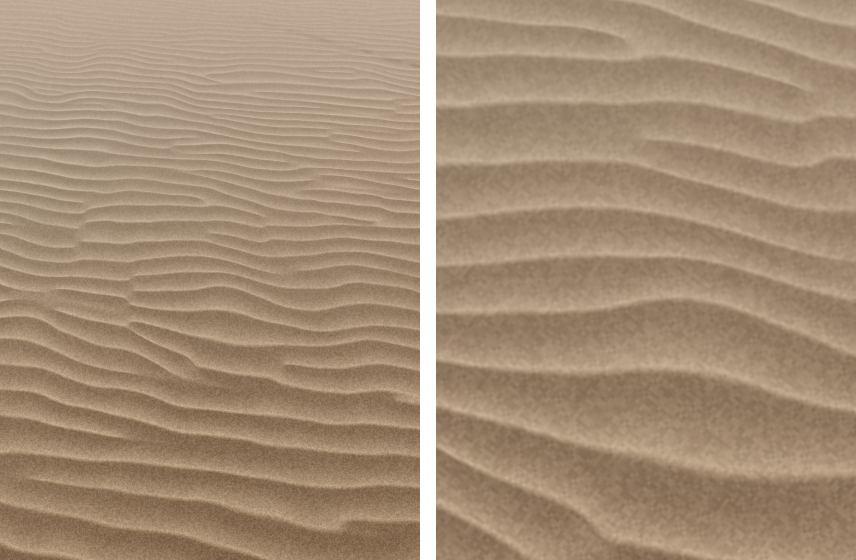
Left: the whole. Right: its middle third, enlarged.
A WebGL 2 fragment shader for this texture:

```glsl
#version 300 es
precision highp float;
// Wind-rippled sand receding in perspective, with branching crests and fine grain.

#define HORIZON 1.45        // vanishing height, in canvas heights
#define RIPPLES 28.0        // ripple density over depth
#define SLANT 3.6           // sideways tilt of the crests
#define BRANCHING 1.0       // strength of forks and breaks
#define COHERENCE 0.20      // how far the crests stay continuous
#define GRAIN 0.095         // contrast of the sand grains
#define GRAIN_SCALE 460.0   // grains per canvas height
#define SHADOW_NEAR vec3(0.500, 0.395, 0.295)
#define SHADOW_FAR vec3(0.705, 0.620, 0.540)
#define LIGHT_NEAR vec3(0.730, 0.625, 0.505)
#define LIGHT_FAR vec3(0.790, 0.715, 0.645)

uniform vec2 u_resolution;
out vec4 fragColor;

// Integer hash of a lattice point, from 0 to 1
float hash(vec2 cell) {
    uvec2 k = uvec2(ivec2(cell)) * uvec2(1597u, 3571u);
    uint n = (k.x ^ (k.y << 11u)) * 747796u + 28913u;
    n = ((n >> ((n >> 28u) + 4u)) ^ n) * 277803u;
    n ^= n >> 15u;
    n *= 73939u;
    n ^= n >> 13u;
    return float(n & 65535u) / 65535.0;
}

// Smooth value noise, from -1 to 1
float noise(vec2 p) {
    vec2 i = floor(p), f = p - i;
    f = f * f * f * (f * (f * 6.0 - 15.0) + 10.0);
    float low = mix(hash(i), hash(i + vec2(1, 0)), f.x);
    float high = mix(hash(i + vec2(0, 1)), hash(i + vec2(1, 1)), f.x);
    return 2.0 * mix(low, high, f.y) - 1.0;
}

// Brightness over one ripple: a bright crest, a fading slope, a shaded face
float rippleTone(float t, float edge) {
    float slope = 0.6 * (1.0 - smoothstep(0.0, 0.75, t));
    float crest = 0.4 * exp(-t / 0.10);
    return slope + crest + smoothstep(1.0 - edge, 1.0, t);
}

void main() {
    vec2 p = (gl_FragCoord.xy - vec2(0.5 * u_resolution.x, 0.0)) / u_resolution.y;
    float nearness = HORIZON - p.y;
    vec2 ground = vec2(p.x, 1.0) / nearness;

    // Plane wave across the ground, gently bent
    float phase = RIPPLES * ground.y + SLANT * ground.x;
    phase += 0.60 * noise(vec2(ground.x * 6.5 + 3.0, phase * 0.20));

    // Zeros of this complex field make the crests fork and end
    vec2 q = vec2(ground.x * 7.0, phase * 0.50);
    vec2 field = vec2(COHERENCE, 0.0)
        + BRANCHING * vec2(noise(q + 17.3), noise(q * vec2(1.1, 0.9) + vec2(71.6, 43.2)));
    float wave = phase + atan(field.y, field.x) / 6.2832;
    wave += 0.06 * noise(vec2(ground.x * 22.0, phase * 1.1) + 9.0);

    // Ripple shading, softened at the forks and in the distance
    float footprint = RIPPLES / (nearness * nearness * u_resolution.y);
    float tone = rippleTone(fract(wave), clamp(1.7 * footprint, 0.15, 0.45));
    float strength = smoothstep(0.0, 0.22, length(field));
    strength *= 0.95 + 0.20 * noise(q * 0.8 + 31.0);
    strength *= 1.0 - 0.75 * smoothstep(0.78, 1.02, p.y);
    tone = mix(0.35, tone, strength);

    // Colour by depth, with broad uneven tints
    float haze = mix(p.y * p.y, p.y, 0.5);
    vec3 color = mix(mix(SHADOW_NEAR, SHADOW_FAR, haze), mix(LIGHT_NEAR, LIGHT_FAR, haze), tone);
    color += 0.012 * noise(p * vec2(3.0, 4.0) + 5.0);
    float coolness = smoothstep(0.3, 0.65, p.y) * (1.0 - smoothstep(0.75, 1.0, p.y));
    color += vec3(-0.014, 0.004, 0.004) * coolness * (0.6 - 1.2 * p.x);

    // Faint trodden line in the distance
    float offLine = (p.y - 0.985 + 0.28 * p.x) / 0.004;
    float track = exp(-offLine * offLine) * smoothstep(-0.05, 0.35, p.x);
    color -= 0.07 * track * (0.5 + 0.5 * noise(p * vec2(60.0, 160.0)));

    // Sand grain on a turned lattice, fainter toward the distance
    vec2 turned = mat2(0.8, 0.6, -0.6, 0.8) * p * GRAIN_SCALE;
    float grain = noise(turned) + 0.35 * noise(turned * 0.45 + 50.0);
    color += 0.5 * GRAIN * grain * mix(1.0, 0.25, smoothstep(0.1, 0.95, p.y));

    fragColor = vec4(clamp(color, 0.0, 1.0), 1.0);
}
```
